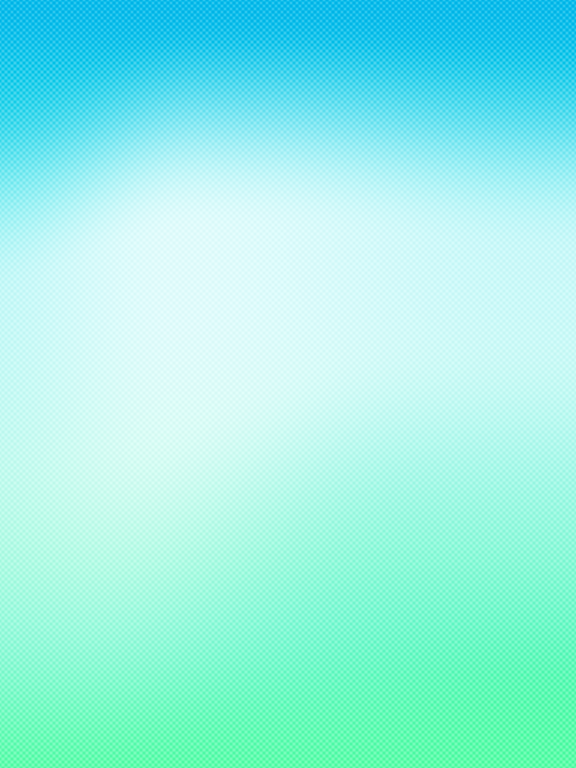
Write a Shadertoy shader that draws this background.

```glsl
#define WEAVE_COUNT 96.0
#define WEAVE_STRENGTH 0.18
#define WEAVE_FLOOR 0.05
#define TOP_EDGE 0.98
#define TOP_SOFTNESS 0.28
#define LEFT_DROP 0.085
#define RIGHT_DROP 0.035

const float TAU = 6.2831853;

// Vertical blend from mint through aqua to sky blue
vec3 backdrop(vec2 uv) {
    vec3 mint = vec3(0.37, 0.99, 0.66);
    vec3 seafoam = vec3(0.46, 0.97, 0.82);
    vec3 turquoise = vec3(0.37, 0.94, 0.88);
    vec3 aqua = vec3(0.28, 0.90, 0.92);
    vec3 cyan = vec3(0.16, 0.82, 0.92);
    vec3 sky = vec3(0.05, 0.74, 0.92);

    vec3 color = mix(mint, seafoam, smoothstep(-0.06, 0.21, uv.y));
    color = mix(color, turquoise, smoothstep(0.25, 0.50, uv.y));
    color = mix(color, aqua, smoothstep(0.48, 0.74, uv.y));
    color = mix(color, cyan, smoothstep(0.70, 0.90, uv.y));
    color = mix(color, sky, smoothstep(0.86, 1.0, uv.y));

    // Deeper green toward the lower right
    float corner = smoothstep(0.45, 1.0, uv.x)
                 * smoothstep(-0.05, 0.12, uv.y)
                 * (1.0 - smoothstep(0.12, 0.32, uv.y));
    return color - corner * vec3(0.06, 0.0, 0.06);
}

// Coverage of the soft pale cloud, bent lower on the left
float cloud(vec2 uv) {
    float drop = LEFT_DROP * (1.0 - smoothstep(-0.05, 0.36, uv.x))
               + RIGHT_DROP * smoothstep(0.45, 1.0, uv.x);
    float top = TOP_EDGE - drop;
    float upper = 1.0 - smoothstep(top - TOP_SOFTNESS, top, uv.y);

    float bend = smoothstep(0.10, 0.72, uv.x);
    float lower = smoothstep(mix(-0.04, 0.11, bend), mix(0.42, 0.56, bend), uv.y);

    float sides = 1.0 - 0.20 * (1.0 - smoothstep(-0.05, 0.30, uv.x))
                - 0.15 * smoothstep(0.30, 0.95, uv.x);
    return upper * lower * sides;
}

// Fine diagonal lattice of light diamonds, centred on zero
float weave(vec2 p) {
    vec2 wave = cos(TAU * WEAVE_COUNT * p);
    return wave.x * wave.y;
}

void mainImage(out vec4 fragColor, in vec2 fragCoord) {
    vec2 uv = fragCoord / iResolution.xy;
    vec2 squareUv = fragCoord / iResolution.x;

    vec3 paleGreen = vec3(0.83, 0.99, 0.935);
    vec3 paleBlue = vec3(0.88, 0.985, 0.985);
    vec3 pale = mix(paleGreen, paleBlue, smoothstep(0.22, 0.62, uv.y));

    vec3 color = mix(backdrop(uv), pale, cloud(uv));

    // The weave lightens toward white, so it fades inside the cloud
    color += (1.0 + WEAVE_FLOOR - color) * WEAVE_STRENGTH * weave(squareUv);
    fragColor = vec4(clamp(color, 0.0, 1.0), 1.0);
}
```
